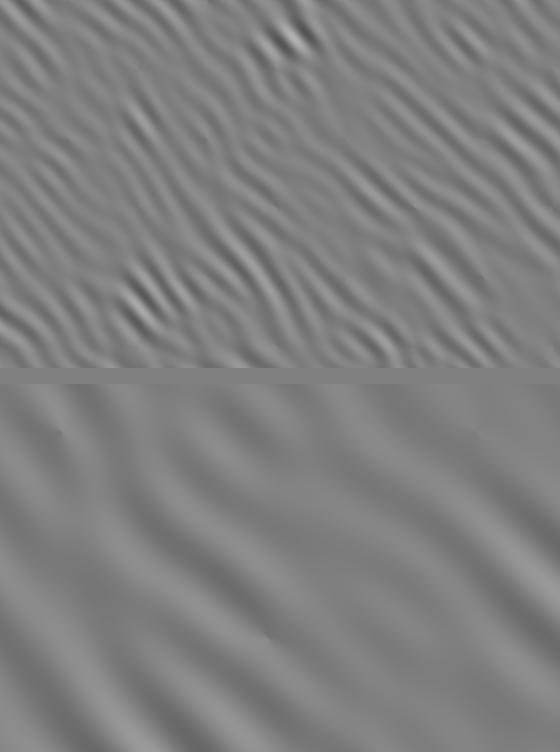
Top: the whole. Bottom: its middle third, enlarged.
This texture is drawn by a Shadertoy shader. Its source:

```glsl
const float TAU = 6.2831853;
const float BASE_GREY = 0.5;
const float CONTRAST = 0.077;
const float WAVES = 14.5;           // ripples per canvas height
const float WAVE_JITTER = 0.22;     // relative spread of ripple frequency
const float HEADING = 0.75;         // angle across the ripples, radians
const float HEADING_JITTER = 0.24;
const float CELL = 0.2;             // cell size and wavelet radius
const int WAVELETS = 4;             // wavelets per cell
const float PINCH_STEP = 0.1877;    // spacing of the staggered pinch points
const vec2 PINCH_ORIGIN = vec2(0.0, 0.061);
const float PINCH_PUSH = 0.016;
const float PINCH_RADIUS = 0.016;

vec3 hash3(vec3 p) {
    p = fract(p * vec3(0.1031, 0.1030, 0.0973));
    p += dot(p, p.yxz + 33.33);
    return fract((p.xxy + p.yxx) * p.zyx);
}

// One short wave packet with smooth compact support
float wavelet(vec2 d, float angle, float frequency, float phase) {
    float envelope = max(0.0, 1.0 - dot(d, d) / (CELL * CELL));
    vec2 across = vec2(cos(angle), sin(angle));
    return envelope * envelope * envelope
         * cos(TAU * (frequency * dot(d, across) + phase));
}

// Sum of scattered wavelets from the neighbouring cells
float ripples(vec2 p) {
    vec2 home = floor(p / CELL);
    float sum = 0.0;
    for (int y = -1; y <= 1; y++)
    for (int x = -1; x <= 1; x++)
    for (int i = 0; i < WAVELETS; i++) {
        vec2 cell = home + vec2(x, y);
        vec3 place = hash3(vec3(cell + 40.0, float(i) + 3.0));
        vec3 shape = hash3(vec3(cell + 90.0, float(i) + 17.0));
        float angle = HEADING + HEADING_JITTER * (2.0 * shape.x - 1.0);
        float frequency = WAVES * (1.0 + WAVE_JITTER * (2.0 * shape.y - 1.0));
        vec2 d = p - (cell + place.xy) * CELL;
        sum += place.z * wavelet(d, angle, frequency, shape.z);
    }
    return sum;
}

// Pushes samples away from the nearest staggered lattice point
vec2 pinch(vec2 p, float pixel) {
    vec2 q = (p - PINCH_ORIGIN) / PINCH_STEP;
    vec2 diagonal = round(vec2(q.x + q.y, q.x - q.y) * 0.5);
    vec2 node = vec2(diagonal.x + diagonal.y, diagonal.x - diagonal.y);
    vec2 d = (q - node) * PINCH_STEP;
    float r = length(d);
    float strength = mix(0.4, 1.0, hash3(vec3(node + 60.0, 5.0)).x);
    float push = PINCH_PUSH * strength * exp(-r / PINCH_RADIUS);
    return p + d / max(r, 1e-5) * push * smoothstep(0.0, 1.5 * pixel, r);
}

void mainImage(out vec4 fragColor, in vec2 fragCoord) {
    vec2 uv = fragCoord / iResolution.y;
    float height = ripples(pinch(uv, 1.0 / iResolution.y));
    fragColor = vec4(vec3(BASE_GREY + CONTRAST * height), 1.0);
}
```
